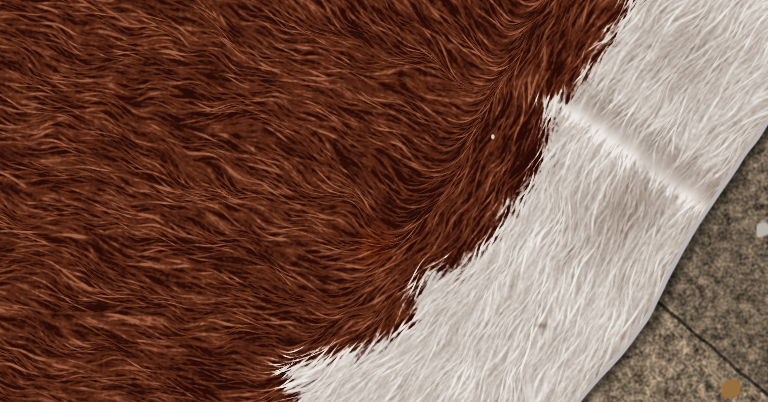
Give the GLSL for this texture, as a Shadertoy shader.

```glsl
#define COMB_STEPS 18
#define COMB_STEP 0.005
#define LOCK_FREQ 36.0
#define STRAND_FREQ 125.0
#define BROWN_DARK vec3(0.16, 0.04, 0.025)
#define BROWN_MID vec3(0.36, 0.16, 0.085)
#define BROWN_LIGHT vec3(0.64, 0.39, 0.28)
#define WHITE_SHADE vec3(0.56, 0.49, 0.44)
#define WHITE_LIGHT vec3(0.93, 0.91, 0.89)
#define STONE vec3(0.46, 0.40, 0.33)

// Border of the white patch, ordered by height
const vec2 BORDER[17] = vec2[](
    vec2(0.76, -0.1), vec2(0.73, 0.0), vec2(0.697, 0.08), vec2(0.73, 0.10),
    vec2(0.846, 0.117), vec2(0.945, 0.154), vec2(1.03, 0.209), vec2(1.02, 0.26),
    vec2(1.057, 0.316), vec2(1.144, 0.348), vec2(1.219, 0.403), vec2(1.269, 0.49),
    vec2(1.343, 0.59), vec2(1.363, 0.677), vec2(1.35, 0.751), vec2(1.43, 0.765),
    vec2(1.62, 1.1));

vec2 hash2(vec2 p) {
    vec3 h = fract(p.xyx * vec3(0.1031, 0.1030, 0.0973));
    h += dot(h, h.yzx + 33.33);
    return fract((h.xx + h.yz) * h.zy);
}
float corner(vec2 cell, vec2 f, vec2 o) {
    return dot(hash2(cell + o) * 2.0 - 1.0, f - o);
}
float gradientNoise(vec2 p) {
    p += 50.0;
    vec2 c = floor(p), f = p - c, u = f * f * (3.0 - 2.0 * f);
    return mix(mix(corner(c, f, vec2(0, 0)), corner(c, f, vec2(1, 0)), u.x),
               mix(corner(c, f, vec2(0, 1)), corner(c, f, vec2(1, 1)), u.x), u.y);
}
float glow(vec2 p, vec2 centre, vec2 radius) {
    vec2 d = (p - centre) / radius;
    return exp(-dot(d, d));
}
// Signed distance to the patch border, positive on the white side
float patchDistance(vec2 p) {
    float nearest = 9.0, side = 1.0;
    for (int i = 0; i < 16; i++) {
        vec2 a = BORDER[i], e = BORDER[i + 1] - a, d = p - a;
        nearest = min(nearest, length(d - e * clamp(dot(d, e) / dot(e, e), 0.0, 1.0)));
        if (d.y >= 0.0 && d.y < e.y) side = sign(d.x - e.x * d.y / e.y);
    }
    return nearest * side;
}
// Signed distance to the outer rim, positive on the stone
float rimDistance(vec2 p) {
    float bulge = (p.y - 0.18) / 0.15;
    return 0.82 * (p.x - 1.435 - 0.69 * p.y - 0.038 * exp(-bulge * bulge));
}
float foldDistance(vec2 p) {
    return dot(p - vec2(1.38, 0.755), vec2(0.589, 0.808));
}
// Hair direction: sweeps down on the left, turns upward past the seam
float flowAngle(vec2 p) {
    float seam = p.x - (0.60 + 0.95 * p.y - 0.25 * p.y * p.y);
    float left = -0.28 - 0.5 * smoothstep(0.4, 1.2, p.x) * p.y;
    float right = mix(0.5, 1.15, smoothstep(0.75, 1.3, p.x));
    right -= 0.3 * smoothstep(-0.03, 0.05, foldDistance(p)) * smoothstep(1.4, 1.6, p.x);
    float turned = smoothstep(-0.04, 0.08, seam);
    float waves = 0.8 * gradientNoise(p * 4.5) + 0.9 * gradientNoise(p * 15.0);
    return mix(left, right, turned) + waves * mix(1.0, 0.7, turned);
}
// Noise smeared along the flow: x holds locks, y single strands
vec2 combFur(vec2 p, float tilt, float layer) {
    vec2 sum = vec2(0.0);
    for (int i = 0; i < COMB_STEPS; i++) {
        sum += vec2(gradientNoise(p * LOCK_FREQ), gradientNoise(p * STRAND_FREQ + layer));
        float a = flowAngle(p) + tilt;
        p -= COMB_STEP * vec2(cos(a), sin(a));
    }
    return sum / float(COMB_STEPS);
}
vec3 brownFur(vec2 p, vec2 fur) {
    float tone = 0.46 + 1.7 * fur.x + 6.0 * fur.y + 0.3 * gradientNoise(p * 7.0);
    tone -= 0.28 * glow(p, vec2(1.31, 0.63), vec2(0.06, 0.13));
    tone -= 0.22 * glow(p, vec2(1.04, 0.47), vec2(0.09, 0.12));
    tone -= 0.30 * glow(p, vec2(0.52, 0.06), vec2(0.08, 0.07));
    tone += 0.25 * glow(p, vec2(1.31, 0.78), vec2(0.07, 0.04));
    vec3 col = mix(BROWN_DARK, BROWN_MID, smoothstep(-0.02, 0.54, tone));
    col = mix(col, BROWN_LIGHT, smoothstep(0.44, 1.15, tone));
    return col + vec3(0.10, 0.03, 0.0) * glow(p, vec2(0.93, 0.39), vec2(0.04, 0.05));
}
vec3 whiteFur(vec2 p, vec2 fur) {
    float fold = foldDistance(p) + 0.2 * fur.y, along = smoothstep(1.34, 1.42, p.x);
    float tone = 0.68 + 0.7 * fur.x + 3.6 * fur.y + 0.25 * gradientNoise(p * 5.0);
    tone += along * 0.3 * exp(-pow((fold + 0.008) / 0.02, 2.0));
    tone -= along * 0.25 * exp(-pow((fold - 0.05) / 0.035, 2.0));
    tone -= 0.32 * glow(p, vec2(1.56, 0.48), vec2(0.16, 0.11));
    tone -= 0.2 * glow(p, vec2(1.70, 0.85), vec2(0.12, 0.10));
    tone -= 0.5 * glow(p, vec2(1.346, 0.19), vec2(0.012, 0.007));
    tone -= 0.2 * smoothstep(-0.05, 0.0, rimDistance(p));
    return mix(WHITE_SHADE, WHITE_LIGHT, clamp(tone, 0.0, 1.0));
}
vec3 pavedStone(vec2 p, float rim) {
    float joint = dot(p - vec2(1.647, 0.241), vec2(0.648, 0.761));
    float grain = gradientNoise(p * 28.0) + gradientNoise(p * 65.0) + gradientNoise(p * 130.0);
    vec3 col = STONE * mix(1.08, 0.92, smoothstep(-0.01, 0.01, joint)) * (1.0 + 0.6 * grain);
    vec2 wobble = p + 0.012 * gradientNoise(p * 45.0);
    col = mix(col, vec3(0.72, 0.70, 0.67), smoothstep(0.3, 0.6, glow(wobble, vec2(1.898, 0.43), vec2(0.02))));
    col = mix(col, vec3(0.60, 0.43, 0.24), smoothstep(0.3, 0.6, glow(wobble, vec2(1.818, 0.032), vec2(0.03, 0.024))));
    col *= 1.0 - 0.6 * smoothstep(0.007, 0.001, abs(joint + 0.006 * gradientNoise(p * 20.0)));
    return col * mix(0.5, 1.0, smoothstep(0.0, 0.035, rim));
}
void mainImage(out vec4 fragColor, in vec2 fragCoord) {
    vec2 p = fragCoord / iResolution.y;
    float pixel = 1.0 / iResolution.y;
    // Two crossing layers of hair, the brighter strand on top
    vec2 under = combFur(p, -0.17, 0.0), over = combFur(p, 0.17, 37.5);
    vec2 fur = vec2(0.5 * (under.x + over.x), max(under.y, over.y) - 0.028);
    // Strands fray the border between the two coats
    float border = patchDistance(p) + 0.3 * fur.y + 0.12 * fur.x;
    vec3 col = mix(brownFur(p, fur), whiteFur(p, fur), smoothstep(-0.016, 0.016, border));
    float fleck = length((p - vec2(1.226, 0.66)) * vec2(1.4, 1.0));
    col = mix(col, vec3(0.88, 0.80, 0.75), smoothstep(0.008, 0.004, fleck));
    // Pale backing lip, then the ground
    float rim = rimDistance(p) + 0.004 * gradientNoise(p * 14.0);
    col = mix(col, vec3(0.74, 0.71, 0.71), smoothstep(-0.013, -0.008, rim));
    fragColor = vec4(mix(col, pavedStone(p, rim), smoothstep(-pixel, pixel, rim)), 1.0);
}
```
